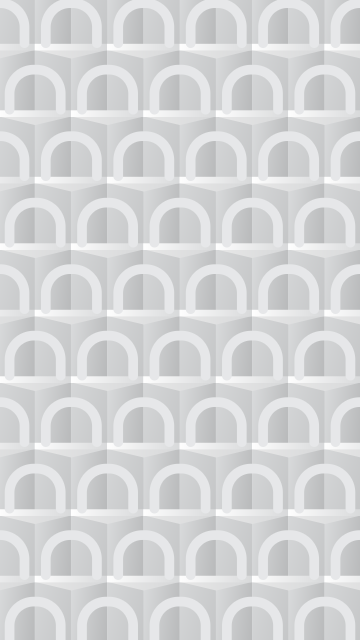
This pattern is drawn by a WebGL 2 fragment shader. Its source:

```glsl
#version 300 es
precision highp float;
// Staggered rows of folded grey niches, each with a pale arch standing on a lit shelf.
// Each row is one band of cells: shaded panels, the underside of the shelf above,
// the front edge of its own shelf, then the arch as a stroked distance function.

uniform vec2 u_resolution;
out vec4 outColor;

// Rising ramp from 0 to 1 whose drop is softened over width w.
float saw(float v, float w) {
  float f = fract(v);
  return f * smoothstep(0.0, w, 1.0 - f);
}

// Coverage of the region where d is negative.
float fill(float d, float pixel) {
  return clamp(0.5 - d / pixel, 0.0, 1.0);
}

// Distance to the centre line of an arch with straight legs.
float archDistance(vec2 p) {
  float side = abs(p.x);
  float rise = p.y - 0.313;
  if (rise > 0.0) {
    return abs(length(vec2(max(side - 0.02, 0.0), rise)) - 0.333);
  }
  return length(vec2(side - 0.353, min(p.y - 0.094, 0.0)));
}

// Front edge of a shelf, from white on the left to grey on the right.
vec3 shelfColor(float ramp) {
  return mix(vec3(0.995), vec3(0.845, 0.85, 0.855), ramp);
}

void main() {
  // One unit is the width of a cell; the canvas holds nearly five.
  float cellWidth = 0.2012 * u_resolution.x;
  float pixel = 1.0 / cellWidth;
  vec2 p = (gl_FragCoord.xy - vec2(0.5 * u_resolution.x, 0.0)) / cellWidth;

  // Row and cell, with every second row shifted by half a cell.
  float rowHeight = 0.918;
  float lifted = p.y + 0.116;
  float row = floor(lifted / rowHeight);
  float h = lifted - row * rowHeight;
  float x = fract(p.x + 0.5 * mod(row, 2.0) + 0.5) - 0.5;
  float below = rowHeight - h;

  // Two panels meeting in a fold at the cell centre.
  float panelRamp = saw(2.0 * x, 2.0 * pixel);
  float isRight = fill(abs(x - 0.25) - 0.25, pixel);
  float grey = mix(mix(0.845, 0.735, panelRamp), mix(0.83, 0.785, panelRamp), isRight);
  grey += 0.025 * (h - 0.45);
  vec3 color = grey * vec3(0.993, 1.0, 1.006);

  // Wedge under the shelf above, deepest between the niches.
  float upperRamp = saw(x, pixel);
  vec3 underside = mix(vec3(0.91), vec3(0.84, 0.845, 0.85), upperRamp);
  color = mix(color, underside, fill(below - 0.238 * abs(x), pixel));
  color = mix(shelfColor(upperRamp), color, smoothstep(0.0, pixel, below));

  // Shelf edge at the foot of the niche.
  float shelfRamp = saw(x + 0.5, pixel);
  color = mix(color, shelfColor(shelfRamp), fill(h - 0.085, pixel));

  // Arch standing on the shelf.
  float arch = archDistance(vec2(x, h)) - 0.067;
  color = mix(color, vec3(0.9, 0.906, 0.912), fill(arch, pixel));

  outColor = vec4(color, 1.0);
}
```
